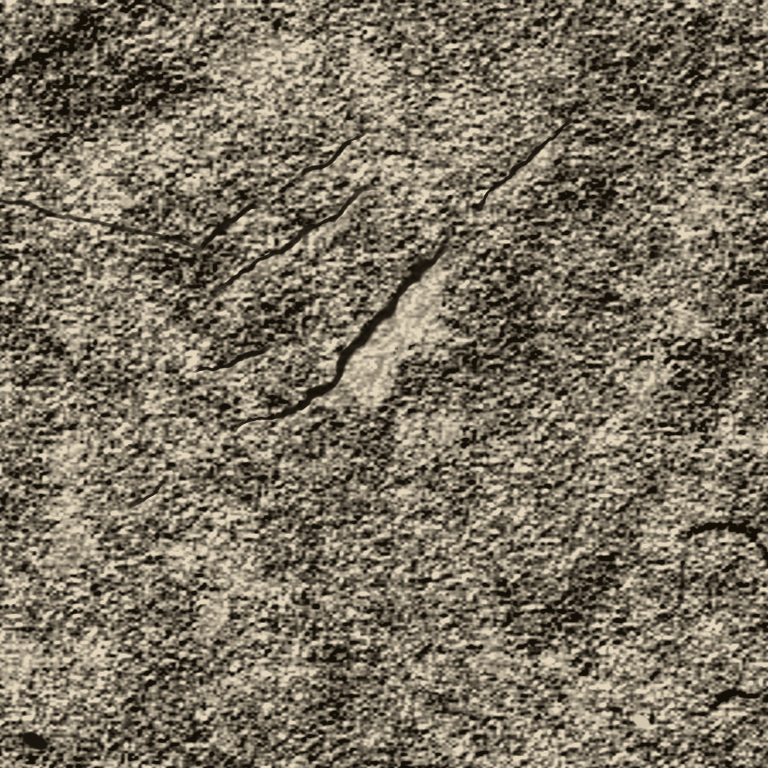
Reproduce this texture procedurally as a WebGL 1 fragment shader.

```glsl
precision highp float;
// Weathered, gritty ground: cracked slabs, pale sand pockets, curved tracks and faint prints.
uniform vec2 u_resolution;

#define DARK vec3(0.075, 0.055, 0.025)
#define PALE vec3(0.89, 0.84, 0.74)
#define BRIGHTNESS 0.49
#define GRAIN_SCALE 250.0
#define GRAIN_CONTRAST 1.0
#define PATCH_CONTRAST 0.75
#define STREAK_CONTRAST 0.55
#define CRACK_WIDTH 0.0028
#define SAND_TONE 0.86

float hash(vec2 p) {
  vec3 h = fract(p.xyx * vec3(0.1031, 0.1030, 0.0973));
  h += dot(h, h.yzx + 33.33);
  return fract((h.x + h.y) * h.z);
}

float noise(vec2 p) {
  vec2 cell = floor(p), f = fract(p);
  f = f * f * (3.0 - 2.0 * f);
  float low = mix(hash(cell), hash(cell + vec2(1, 0)), f.x);
  float high = mix(hash(cell + vec2(0, 1)), hash(cell + vec2(1, 1)), f.x);
  return mix(low, high, f.y);
}

float fbm(vec2 p) {
  float sum = 0.0, weight = 0.5;
  for (int i = 0; i < 4; i++) {
    sum += weight * noise(p);
    p = mat2(1.6, 1.2, -1.2, 1.6) * p + 17.3;
    weight *= 0.5;
  }
  return sum / 0.9375;
}

float bump(float x, float center, float width) {
  float d = (x - center) / width;
  return exp(-d * d);
}

// Level lines of y are the curved direction of tracks and cracks.
vec2 flowSpace(vec2 p) {
  return vec2(1.2 * p.x + 0.6 * p.y, p.y - 0.5 * p.x - 0.45 * p.x * p.x * p.x);
}

// Fine speckle plus side-lit relief, centered on zero.
float grit(vec2 p) {
  vec2 g = p * GRAIN_SCALE * vec2(0.9, 1.15);
  float speckle = noise(g) - 0.5 + 0.5 * (noise(g * 0.47 + 41.0) - 0.5);
  vec2 r = g * 0.6 + 90.0;
  float relief = noise(r) - noise(r + vec2(-0.3, 0.65));
  return 0.75 * speckle + 0.75 * relief + 0.3 * (noise(g * 0.22 + 7.0) - 0.5);
}

// Returns crack darkness in x and the sand lying below the cracks in y.
vec2 cracks(vec2 p, vec2 flow) {
  vec2 result = vec2(0.0);
  float jag = (fbm(p * 28.0) - 0.5) * 0.035;
  float rough = fbm(p * 34.0 + 60.0) - 0.5;
  for (int i = 0; i < 4; i++) {
    float id = float(i), first = 1.0 - step(0.5, id);
    float hollow = first * bump(p.x, 0.52, 0.065);
    float level = 0.285 + 0.08 * id + 0.06 * (noise(vec2(flow.x * 5.0, id * 9.0)) - 0.5);
    float d = flow.y - level + jag;
    float reach = mix(0.5, 0.88, first);
    float span = smoothstep(0.08, 0.16, p.x) * (1.0 - smoothstep(reach - 0.06, reach + 0.04, p.x));
    float present = smoothstep(0.4, 0.62, noise(vec2(flow.x * 9.0 + id * 13.0, 3.0)));
    present = max(present * span, smoothstep(0.2, 0.6, hollow));
    float width = CRACK_WIDTH * (1.0 + 2.6 * hollow) * (0.5 + noise(p * 24.0));
    float line = 1.0 - smoothstep(width * 0.6, width * 1.6 + 0.001, abs(d));
    float depth = 0.017 + 0.075 * hollow + (0.06 + 0.1 * hollow) * rough;
    float below = smoothstep(-depth - 0.012, -depth + 0.006, d) * (1.0 - smoothstep(-0.004, 0.002, d));
    result = max(result, present * vec2(line, below * (0.7 + 0.3 * hollow)));
  }
  // A shallow crack enters from the left edge.
  float edge = abs(p.y - 0.74 + 0.22 * p.x + jag * 0.5);
  float entry = (1.0 - smoothstep(0.001, 0.0045, edge)) * (1.0 - smoothstep(0.25, 0.3, p.x));
  result.x = max(result.x, 0.8 * entry);
  return result;
}

// Curved heel shadows and ribbed tread near the right edge.
float prints(vec2 p) {
  float shade = 0.0;
  for (int i = 0; i < 2; i++) {
    vec2 v = p - vec2(0.97 - 0.03 * float(i), 0.03 + 0.22 * float(i));
    float rim = abs(length(v) - 0.068 + 0.012 * (noise(p * 40.0) - 0.5));
    shade -= (1.0 - smoothstep(0.002, 0.008, rim)) * smoothstep(0.015, 0.05, v.y + 0.3 * v.x);
    vec2 tread = p - vec2(0.93 + 0.035 * float(i), 0.19 + 0.085 * float(i));
    float mask = bump(tread.x - 0.4 * tread.y, 0.0, 0.02) * bump(tread.y, 0.0, 0.04);
    shade += 0.22 * mask * sin(dot(tread, vec2(-270.0, 720.0)));
  }
  return shade;
}

float stone(vec2 p, vec2 center, vec2 size) {
  vec2 v = p - center;
  v.y += 0.4 * v.x;
  return 1.0 - smoothstep(0.7, 1.15, length(v / size) + 0.5 * (noise(p * 90.0) - 0.5));
}

void main() {
  vec2 p = gl_FragCoord.xy / u_resolution;
  vec2 flow = flowSpace(p);
  float grain = grit(p) * GRAIN_CONTRAST;

  // Broad mottling and tracks
  float tone = BRIGHTNESS + grain + PATCH_CONTRAST * 0.6 * (fbm(p * 9.0) - 0.5);
  tone += 0.3 * (fbm(p * vec2(30.0, 42.0)) - 0.5);
  float streakArea = 0.2 + smoothstep(0.45, 0.75, flow.y) + 0.5 * smoothstep(-0.15, -0.4, flow.y);
  tone += STREAK_CONTRAST * streakArea * (fbm(flow * vec2(2.5, 20.0) + 5.0) - 0.5);
  tone += 0.07 * bump(flow.y, -0.5, 0.12) - 0.13 * bump(flow.y, -0.34, 0.05);
  tone -= 0.12 * smoothstep(0.75, 0.98, flow.y);

  // Scattered sand, thickest at the lower left
  float lowerLeft = bump(p.x, 0.25, 0.25) * bump(p.y, 0.18, 0.2);
  float patches = fbm(p * vec2(11.0, 14.0) + 30.0) + 0.12 * lowerLeft + 0.12 * grain;
  float sand = 0.6 * smoothstep(0.6, 0.76, patches);
  vec2 fissure = cracks(p, flow);
  sand = max(sand, 0.9 * fissure.y);
  tone = mix(tone, SAND_TONE + 0.45 * grain, sand);

  // Shadows and loose stones
  tone = mix(tone, 0.0, fissure.x * 0.92) + 0.6 * prints(p);
  tone = mix(tone, 0.92, stone(p, vec2(0.835, 0.06), vec2(0.014, 0.008)));
  tone = mix(tone, 0.03, stone(p, vec2(0.045, 0.035), vec2(0.018, 0.01)));
  gl_FragColor = vec4(mix(DARK, PALE, clamp(tone, 0.0, 1.0)), 1.0);
}
```
